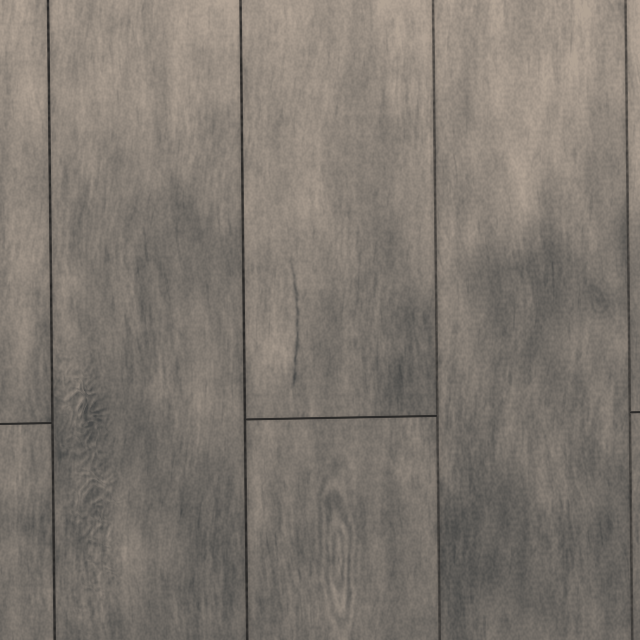
A three.js fragment shader for this texture:

```glsl
// Weathered grey-brown wooden planks, staggered, with thin seams, stained grain, a split and knots.
varying vec2 vUv;

vec2 gradientAt(vec2 cell) {
  float a = 6.2832 * fract(sin(dot(cell, vec2(127.1, 311.7))) * 43758.5);
  return vec2(cos(a), sin(a));
}

// Gradient noise, roughly -0.7 to 0.7
float noise(vec2 p) {
  vec2 i = floor(p), f = fract(p);
  vec2 u = f * f * f * (f * (f * 6.0 - 15.0) + 10.0);
  float a = dot(gradientAt(i), f);
  float b = dot(gradientAt(i + vec2(1.0, 0.0)), f - vec2(1.0, 0.0));
  float c = dot(gradientAt(i + vec2(0.0, 1.0)), f - vec2(0.0, 1.0));
  float d = dot(gradientAt(i + 1.0), f - 1.0);
  return mix(mix(a, b, u.x), mix(c, d, u.x), u.y);
}

float fbm(vec2 p) {
  float sum = 0.0, amp = 0.6;
  for (int i = 0; i < 4; i++) {
    sum += amp * noise(p);
    p = p * 2.03 + 17.3;
    amp *= 0.5;
  }
  return sum;
}

// Soft elliptical spot: 1 at the centre, fading outwards
float spot(vec2 p, vec2 centre, vec2 radius) {
  vec2 q = (p - centre) / radius;
  return exp(-dot(q, q));
}

// Dark core of a seam, with soft sides
float seamLine(float dist, float halfWidth) {
  return 1.0 - smoothstep(halfWidth * 0.4, halfWidth * 1.6, abs(dist));
}

void main() {
  vec2 p = vUv;

  // Plank columns lean slightly; every odd column has an end joint
  float across = (p.x - 0.0855 + 0.0105 * p.y) / 0.3008;
  float column = floor(across);
  float odd = mod(column, 2.0);
  float even = 1.0 - odd;
  float joint = p.y - 0.3375 - 0.0185 * p.x;
  float lower = odd * step(joint, 0.0);
  float board = column + 0.43 * lower;
  vec2 g = p + vec2(board * 7.31, board * 3.17);

  // Light falls from the top; the odd boards stay paler lower down
  float tone = 0.18 + 0.78 * pow(p.y, 1.6) + 0.11 * odd * (1.0 - p.y);

  // Cloudy stain and soft streaks
  tone += 0.46 * fbm(g * vec2(8.0, 4.5)) + 0.34 * fbm(g * vec2(24.0, 4.0));
  tone += 0.18 * noise(g * vec2(38.0, 17.0));

  // Fine grain, bent by a slow warp, fading in and out along the board
  vec2 bent = g + vec2(0.03 * noise(g * vec2(5.0, 4.0)), 0.0);
  float strength = 0.4 + 0.9 * smoothstep(-0.3, 0.4, noise(g * vec2(11.0, 4.0)));
  tone += strength * 0.17 * noise(bent * vec2(105.0, 11.0));
  tone += strength * 0.16 * noise(bent * vec2(190.0, 42.0));
  tone += 0.16 * noise(g * vec2(150.0, 95.0)) + 0.15 * noise(g * vec2(270.0, 220.0));
  tone -= 0.12 * smoothstep(0.22, 0.5, noise(bent * vec2(130.0, 26.0)));

  // Broad dark and pale areas
  float wobble = 0.03 * noise(p * 13.0);
  vec2 s = p + vec2(wobble, wobble * 1.5);
  tone -= 0.30 * odd * spot(s, vec2(0.585, 0.70), vec2(0.045, 0.17));
  tone -= 0.24 * even * spot(s, vec2(0.25, 0.62), vec2(0.16, 0.11));
  tone -= 0.26 * even * spot(s, vec2(0.86, 0.58), vec2(0.14, 0.055));
  tone -= 0.17 * even * spot(s, vec2(0.72, 0.08), vec2(0.06, 0.20));
  tone -= 0.20 * (odd - lower) * spot(s, vec2(0.63, 0.39), vec2(0.07, 0.06));
  tone += 0.16 * (odd - lower) * spot(s, vec2(0.42, 0.48), vec2(0.05, 0.16));
  tone += 0.14 * even * spot(s, vec2(0.84, 0.76), vec2(0.13, 0.10));

  // Knot near the right edge, with rings around it
  vec2 k = (s - vec2(0.935, 0.54)) * vec2(1.0, 1.3);
  float knot = even * exp(-dot(k, k) / 0.0012);
  tone -= knot * (0.34 + 0.08 * sin(length(k) * 420.0 + 5.0 * noise(p * 40.0)));

  // Arched grain in the lower centre board
  vec2 arch = (p - vec2(0.528, 0.125)) * vec2(25.0, 5.0);
  arch.x += 0.35 * noise(p * vec2(16.0, 11.0));
  float r = length(arch) + 0.08 * noise(p * 34.0);
  float rings = sin(r * 23.0 + noise(p * 22.0));
  tone += lower * (0.17 * rings + 0.06) * (1.0 - smoothstep(0.4, 1.2, r));
  tone -= 0.16 * spot(s, vec2(0.525, 0.125), vec2(0.018, 0.010));

  // Thin curved split in the upper centre board
  float along = (p.y - 0.385) / 0.24;
  float splitX = 0.456 + 0.009 * sin(along * 3.6) + 0.003 * noise(vec2(3.0, p.y * 40.0));
  float ends = smoothstep(0.0, 0.08, along) * (1.0 - smoothstep(0.65, 1.05, along));
  float splitDist = (p.x - splitX) / (0.0029 + 0.002 * noise(vec2(8.0, p.y * 60.0)));
  tone -= 0.55 * ends * exp(-splitDist * splitDist) * (0.85 + 0.7 * noise(p * vec2(120.0, 90.0)));

  // Rough, flaking wood on the left plank, lit as relief
  float rough = spot(s, vec2(0.125, 0.37), vec2(0.034, 0.08));
  rough = even * (rough + 0.7 * spot(s, vec2(0.15, 0.18), vec2(0.035, 0.13)));
  vec2 flake = p * vec2(80.0, 66.0) + 1.2 * noise(p * 35.0);
  float relief = abs(noise(flake)) - abs(noise(flake + vec2(0.22, -0.25)));
  tone += rough * (1.0 * relief - 0.07);
  tone -= 0.22 * even * spot(s, vec2(0.13, 0.33), vec2(0.018, 0.04));

  vec3 wood = mix(vec3(0.36, 0.35, 0.335), vec3(0.65, 0.60, 0.55), clamp(tone, -0.25, 1.15));

  // Seams: faint edge shadow, then the thin dotted gap, weaker towards the upper right
  float side = (fract(across + 0.5) - 0.5) * 0.3008;
  float depth = mix(0.88, 0.55, smoothstep(0.5, 0.7, p.x)) + 0.3 * noise(p * vec2(9.0, 140.0));
  float gap = max(seamLine(side, 0.0019) * depth, odd * seamLine(joint, 0.0016) * 0.95);
  float shade = max(exp(-abs(side) / 0.004), odd * exp(-abs(joint) / 0.002));
  wood = mix(wood * (1.0 - 0.16 * shade), vec3(0.16, 0.155, 0.15), gap);

  gl_FragColor = vec4(wood, 1.0);
}
```
